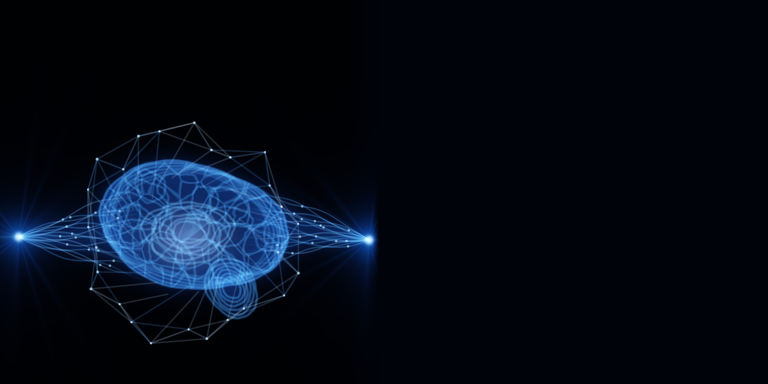
Write a WebGL 1 fragment shader that draws this background.

```glsl
precision highp float;
uniform vec2 u_resolution;

const float TAU = 6.2831853;
const float NODES = 26.0;
const float FIBRES = 15.0;
const float FIBRE_SPAN = 0.35;
const float THIN = 0.0012;
const float PANEL_EDGE = 0.985;
const vec2 LEFT_STAR = vec2(0.049, 0.383);
const vec2 RIGHT_STAR = vec2(0.961, 0.375);
const vec2 NET_CENTRE = vec2(0.49, 0.39);
const vec2 NET_RADII = vec2(0.31, 0.30);
const vec2 DOME_CENTRE = vec2(0.502, 0.412);
const vec2 DOME_RADII = vec2(0.245, 0.160);
const vec2 CORE_CENTRE = vec2(0.49, 0.395);
const vec2 LOBE_CENTRE = vec2(0.603, 0.25);
const vec3 NIGHT = vec3(0.0, 0.010, 0.036);
const vec3 BLACK_BLUE = vec3(0.0, 0.003, 0.012);
const vec3 DEEP_BLUE = vec3(0.05, 0.17, 0.48);
const vec3 FILAMENT = vec3(0.20, 0.52, 0.95);
const vec3 ICE = vec3(0.60, 0.85, 1.0);

float pixel;

float hash(float n) { return fract(sin(n * 91.345) * 4745.53); }

vec2 hash2(vec2 c) {
  return vec2(hash(dot(c, vec2(1.7, 9.2))), hash(dot(c, vec2(8.3, 2.9)) + 4.1));
}

float stroke(float d, float width) { return 1.0 - smoothstep(0.0, width + pixel, d); }

float segment(vec2 p, vec2 a, vec2 b) {
  vec2 ab = b - a;
  return length(p - a - ab * clamp(dot(p - a, ab) / dot(ab, ab), 0.0, 1.0));
}

// Signed distance to a tilted, wavy ellipse
float blob(vec2 p, vec2 centre, vec2 radii, float tilt, float wave, float seed) {
  float c = cos(tilt), s = sin(tilt);
  vec2 d = p - centre;
  vec2 q = vec2(c * d.x + s * d.y, c * d.y - s * d.x) / radii;
  float r = length(q) + 0.0001;
  float a = atan(q.y, q.x);
  float rim = 1.0 + wave * (sin(3.0 * a + seed) + 0.6 * sin(5.0 * a - 2.0 * seed)
            + 0.5 * abs(sin(7.0 * a + seed)));
  return (r - rim) * r / length(q / radii);
}

// Cellular noise: gap between the two nearest cell centres
float cellGap(vec2 p) {
  vec2 cell = floor(p);
  float near = 4.0, second = 4.0;
  for (int y = -1; y <= 1; y++) {
    for (int x = -1; x <= 1; x++) {
      vec2 g = cell + vec2(float(x), float(y));
      float d = length(g + hash2(g) - p);
      second = min(second, max(near, d));
      near = min(near, d);
    }
  }
  return second - near;
}

vec3 star(vec2 p, vec2 centre) {
  vec2 d = p - centre;
  float r = length(d);
  float a = atan(d.y, d.x);
  float rays = pow(0.5 + 0.5 * sin(a * 13.0 + 2.5 * sin(a * 5.0)), 5.0);
  vec3 light = DEEP_BLUE * (0.5 * exp(-r * 14.0) + 0.45 * rays * exp(-r * 11.0));
  light += vec3(0.05, 0.35, 1.0) * 1.3 * exp(-r * 38.0);
  light += FILAMENT * 0.6 * exp(-abs(d.y) * 260.0 - abs(d.x) * 18.0);
  return light + 3.0 * ICE * exp(-r * r * 12000.0);
}

float fibreOffset(float t, float lane, float low, float high, float seed) {
  return mix(low, high, lane) * pow(t, 0.85)
       + 0.011 * sin(t * 9.0 + seed * 2.3) * sin(t * TAU * 0.5);
}

// Fan of fibres and beads running from a star towards the middle
vec3 stream(vec2 p, vec2 origin, float side, float low, float high) {
  vec3 light = vec3(0.0);
  float t = (p.x - origin.x) * side / FIBRE_SPAN;
  float inside = clamp(t, 0.0, 1.0);
  float fade = step(0.0, t) * (1.0 - smoothstep(0.5, 1.0, t));
  float dy = p.y - origin.y;
  float haze = (dy - 0.5 * (low + high) * inside) / (0.09 * inside + 0.006);
  light += DEEP_BLUE * 0.65 * fade * exp(-haze * haze);
  for (float i = 0.0; i < FIBRES; i++) {
    float seed = i + 20.0 * side;
    float lane = (i + hash(seed)) / FIBRES;
    float d = abs(dy - fibreOffset(inside, lane, low, high, seed));
    light += mix(FILAMENT, ICE, 0.4 * hash(seed + 3.0)) * 0.38 * fade * stroke(d, THIN);
    float bead = 0.15 + 0.6 * hash(seed + 7.0);
    vec2 at = origin + vec2(side * bead * FIBRE_SPAN, fibreOffset(bead, lane, low, high, seed));
    light += ICE * 1.2 * stroke(length(p - at), 0.0025);
  }
  return light;
}

vec2 node(float i) {
  i = mod(i, NODES);
  float a = TAU * (i + 0.7 * hash(i + 1.0)) / NODES;
  return NET_CENTRE + NET_RADII * (0.74 + 0.27 * hash(i + 40.0)) * vec2(cos(a), sin(a));
}

// Angular web around the dome
vec3 network(vec2 p) {
  vec3 light = vec3(0.0);
  for (float i = 0.0; i < NODES; i++) {
    vec2 a = node(i);
    vec2 inner = mix(NET_CENTRE, node(i + 2.0), 0.55);
    vec3 tint = mix(FILAMENT, vec3(0.65, 0.75, 0.85), hash(i + 9.0));
    float web = stroke(segment(p, a, node(i + 1.0)), THIN)
              + 0.7 * stroke(segment(p, a, node(i + 2.0)), THIN)
              + 0.7 * stroke(segment(p, a, inner), THIN);
    light += 0.33 * tint * web;
    light += ICE * 1.3 * stroke(length(p - a), 0.0015 + 0.002 * hash(i));
  }
  return light;
}

// Glowing folded dome, inner coils and lower lobe
vec3 dome(vec2 p) {
  float body = blob(p, DOME_CENTRE, DOME_RADII, -0.2, 0.025, 1.0);
  float mask = 1.0 - smoothstep(-0.006, 0.006, body);
  vec2 warped = p + 0.012 * sin(p.yx * 38.0 + vec2(0.0, 2.0));
  vec3 light = DEEP_BLUE * mask * (0.45 + 0.55 * exp(body * 22.0));
  light += DEEP_BLUE * 0.4 * exp(-max(body, 0.0) * 45.0);
  light += FILAMENT * 0.45 * mask * (1.0 - smoothstep(0.0, 0.16, cellGap(warped * 19.0)));
  for (float i = 0.0; i < 18.0; i++) {
    float a = i * 2.4;
    vec2 at = DOME_CENTRE + DOME_RADII * (0.35 + 0.5 * hash(i)) * vec2(cos(a), sin(a));
    vec2 size = vec2(0.03 + 0.05 * hash(i + 5.0), 0.025 + 0.03 * hash(i + 8.0));
    light += FILAMENT * 0.42 * mask * stroke(abs(blob(p, at, size, a, 0.08, i)), 0.003);
  }
  for (float i = 0.0; i < 6.0; i++) {
    float shrink = 1.0 - 0.13 * i;
    float rim = blob(p, DOME_CENTRE, DOME_RADII * (1.0 - 0.035 * i), -0.2, 0.025, 1.0 + 0.5 * i);
    float coil = blob(p, CORE_CENTRE, vec2(0.115, 0.078) * shrink, 0.2 * sin(i * 2.0), 0.05, i * 1.7);
    float lobe = blob(p, LOBE_CENTRE, vec2(0.062, 0.080) * shrink, 0.5, 0.03, i);
    light += FILAMENT * (0.65 - 0.07 * i) * stroke(abs(rim), 0.003);
    light += mix(FILAMENT, ICE, 0.3) * 0.5 * stroke(abs(coil), 0.003);
    light += FILAMENT * 0.6 * stroke(abs(lobe), 0.003);
    light += DEEP_BLUE * 0.12 * (1.0 - smoothstep(-0.01, 0.01, lobe));
  }
  vec2 heart = (p - vec2(0.49, 0.375)) / vec2(0.085, 0.06);
  return light + vec3(0.40, 0.52, 0.85) * 0.8 * exp(-dot(heart, heart));
}

void main() {
  vec2 p = gl_FragCoord.xy / u_resolution * vec2(2.0, 1.0);
  pixel = 1.0 / u_resolution.y;
  vec3 light = star(p, LEFT_STAR) + star(p, RIGHT_STAR);
  light += stream(p, LEFT_STAR, 1.0, -0.13, 0.14);
  light += stream(p, RIGHT_STAR, -1.0, -0.07, 0.17);
  light += network(p) + dome(p);
  light *= 1.0 - smoothstep(PANEL_EDGE - 0.02, PANEL_EDGE + 0.005, p.x);
  vec3 backdrop = mix(BLACK_BLUE, NIGHT, smoothstep(0.9, 1.0, p.x));
  gl_FragColor = vec4(backdrop + 1.0 - exp(-light), 1.0);
}
```
